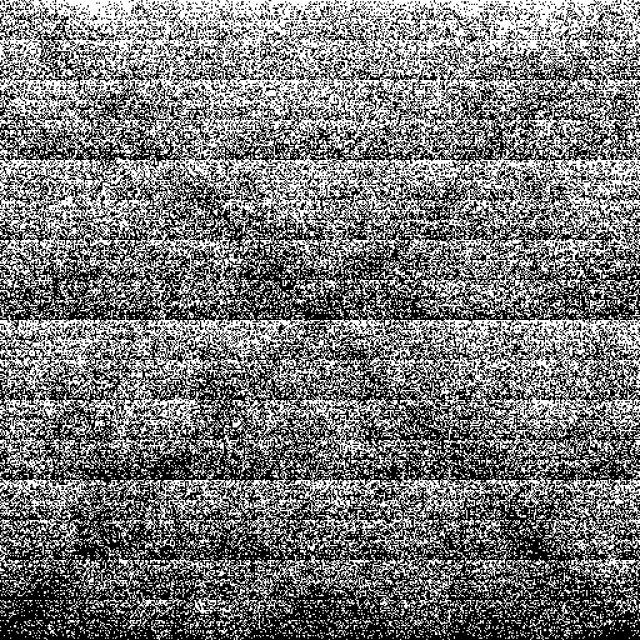
Reproduce this texture procedurally as a three.js fragment shader.

```glsl
// Fine black and white grain whose rows darken in nine nested, halving bands, crossed by two faint diagonals.
#define CELLS 512.0          // dots across and down
#define BAND_LEVELS 9        // halvings of the height, log2(CELLS)
#define BASE_INK 0.06        // share of black where no band adds any
#define FINE_INK 0.09        // black added by the finest band
#define COARSE_INK 0.11      // black added by the coarsest band
#define DIAGONAL_INK 0.14    // black added along the diagonals
#define DIAGONAL_WIDTH 0.03
#define CLOUD_INK 0.16       // strength of the uneven patches
#define CLOUD_SCALE 10.0
#define INK_COLOR vec3(0.0)
#define PAPER_COLOR vec3(1.0)

varying vec2 vUv;

float hash(vec2 p) {
  vec3 q = fract(vec3(p.xyx) * 0.1031);
  q += dot(q, q.yzx + 33.33);
  return fract((q.x + q.y) * q.z);
}

vec2 gradient(vec2 p) {
  float angle = 6.28319 * hash(p + 17.0);
  return vec2(cos(angle), sin(angle));
}

float gradientNoise(vec2 p) {
  vec2 i = floor(p);
  vec2 f = p - i;
  vec2 s = f * f * f * (f * (f * 6.0 - 15.0) + 10.0);
  vec2 e = vec2(1.0, 0.0);
  float bottom = mix(dot(gradient(i), f), dot(gradient(i + e.xy), f - e.xy), s.x);
  float top = mix(dot(gradient(i + e.yx), f - e.yx), dot(gradient(i + e.xx), f - e.xx), s.x);
  return mix(bottom, top, s.y);
}

// Each set bit of the row number, counted from the top, adds ink.
float bandInk(float row) {
  float ink = 0.0;
  for (int level = 0; level < BAND_LEVELS; level++) {
    float bit = 2.0 * fract(row * 0.5);
    float coarseness = float(level) / float(BAND_LEVELS - 1);
    ink += bit * mix(FINE_INK, COARSE_INK, coarseness);
    row = floor(row * 0.5);
  }
  return ink;
}

// Paper is 1, ink is 0.
float dotValue(vec2 cell) {
  cell = clamp(cell, 0.0, CELLS - 1.0);
  vec2 p = (cell + 0.5) / CELLS;
  float diagonal = min(abs(p.x - p.y), abs(p.x + p.y - 1.0));
  float ink = BASE_INK + bandInk(CELLS - 1.0 - cell.y);
  ink += DIAGONAL_INK * exp(-diagonal / DIAGONAL_WIDTH);
  ink += CLOUD_INK * gradientNoise(p * CLOUD_SCALE);
  ink += 0.7 * CLOUD_INK * gradientNoise(p * CLOUD_SCALE * 2.7 + 31.0);
  return step(ink, hash(cell + 5.0));
}

void main() {
  // Blend the four dots around the nearest grid corner over one pixel.
  vec2 grid = vUv * CELLS;
  vec2 corner = floor(grid + 0.5);
  vec2 blend = clamp((grid - corner) / max(fwidth(grid), 1e-4) + 0.5, 0.0, 1.0);
  float lower = mix(dotValue(corner - 1.0), dotValue(corner - vec2(0.0, 1.0)), blend.x);
  float upper = mix(dotValue(corner - vec2(1.0, 0.0)), dotValue(corner), blend.x);
  gl_FragColor = vec4(mix(INK_COLOR, PAPER_COLOR, mix(lower, upper, blend.y)), 1.0);
}
```
